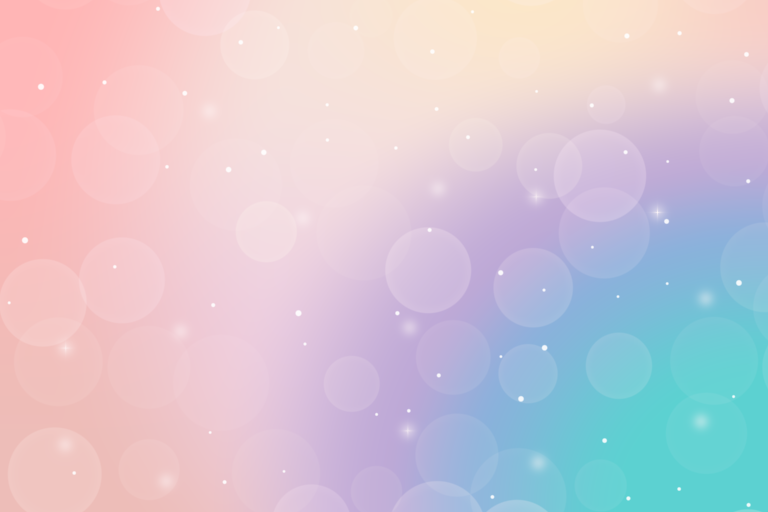
Give the GLSL for this background, as a Shadertoy shader.

```glsl
vec2 hash2(vec2 p) {
    return fract(sin(vec2(dot(p, vec2(127.1, 311.7)), dot(p, vec2(269.5, 183.3)))) * 43758.5453);
}

// Warm haze on the left and top, cool rings around the lower right corner
vec3 backdrop(vec2 p) {
    vec3 coral = mix(vec3(0.93, 0.74, 0.72), vec3(1.0, 0.71, 0.71), smoothstep(0.1, 0.85, p.y));
    vec3 pale = mix(vec3(0.93, 0.81, 0.88), vec3(0.96, 0.88, 0.87), smoothstep(0.3, 0.85, p.y));
    float bend = 0.6 * (p.y - 0.6) * (p.y - 0.6);
    vec3 col = mix(pale, coral, smoothstep(0.55, 0.0, p.x - bend));

    float d = length((p - vec2(1.5, 0.0)) * vec2(0.92, 1.0));
    col = mix(col, vec3(0.74, 0.66, 0.84), smoothstep(1.02, 0.66, d));
    col = mix(col, vec3(0.55, 0.69, 0.86), smoothstep(0.70, 0.52, d));
    col = mix(col, vec3(0.36, 0.82, 0.82), smoothstep(0.58, 0.25, d));

    vec2 peach = (p - vec2(1.5, 1.0)) / vec2(0.35, 0.16);
    col = mix(col, vec3(0.97, 0.78, 0.77), 0.95 * exp(-dot(peach, peach)));
    vec2 cream = (p - vec2(1.03, 1.02)) / vec2(0.38, 0.22);
    return mix(col, vec3(0.99, 0.91, 0.78), 0.9 * exp(-dot(cream, cream)));
}

// Translucent discs, one per jittered cell
vec3 addBokeh(vec3 col, vec2 p, float edge) {
    const float cell = 0.19;
    vec2 home = floor(p / cell);
    for (int j = -1; j <= 1; j++) {
        for (int i = -1; i <= 1; i++) {
            vec2 id = home + vec2(i, j);
            vec2 place = hash2(id + 3.7);
            vec2 look = hash2(id + 41.3);
            float radius = mix(0.035, 0.095, sqrt(look.x));
            float r = length(p - (id + 0.1 + 0.8 * place) * cell);
            float disc = smoothstep(radius + edge, radius - edge, r);
            float rim = smoothstep(0.75, 1.0, r / radius);
            float alpha = mix(0.06, 0.27, look.y * look.y) * (0.85 + 0.25 * rim);
            vec3 tint = mix(vec3(1.0, 0.93, 0.98), vec3(1.0, 0.98, 0.92), place.x);
            col = mix(col, tint, disc * alpha);
        }
    }
    return col;
}

// Crisp specks, more frequent towards the right
float specks(vec2 p, float edge) {
    const float cell = 0.125;
    vec2 id = floor(p / cell);
    vec2 look = hash2(id + 17.9);
    vec2 center = (id + 0.1 + 0.8 * hash2(id + 8.1)) * cell;
    float radius = mix(0.0025, 0.006, look.x * look.x);
    float present = step(look.y, 0.4 + 0.3 * center.x);
    return present * smoothstep(radius + edge, radius - edge, length(p - center));
}

// Blurred lights with faint crossed rays
float glints(vec2 p) {
    const float cell = 0.24;
    vec2 id = floor(p / cell);
    vec2 look = hash2(id + 63.1);
    vec2 q = p - (id + 0.25 + 0.5 * hash2(id + 29.4)) * cell;
    float halo = 0.4 * exp(-dot(q, q) / 0.00025);
    vec2 a = abs(q);
    float rays = exp(-min(a.x, a.y) / 0.0015 - max(a.x, a.y) / 0.006);
    return step(look.x, 0.6) * (halo + 0.6 * rays * step(look.y, 0.4));
}

void mainImage(out vec4 fragColor, in vec2 fragCoord) {
    vec2 p = fragCoord / iResolution.y;
    float pixel = 1.0 / iResolution.y;

    vec3 col = backdrop(p);
    col = addBokeh(col, p, max(0.002, pixel));
    col = mix(col, vec3(1.0, 0.97, 0.97), glints(p));
    col = mix(col, vec3(1.0), 0.9 * specks(p, pixel));
    fragColor = vec4(clamp(col, 0.0, 1.0), 1.0);
}
```
